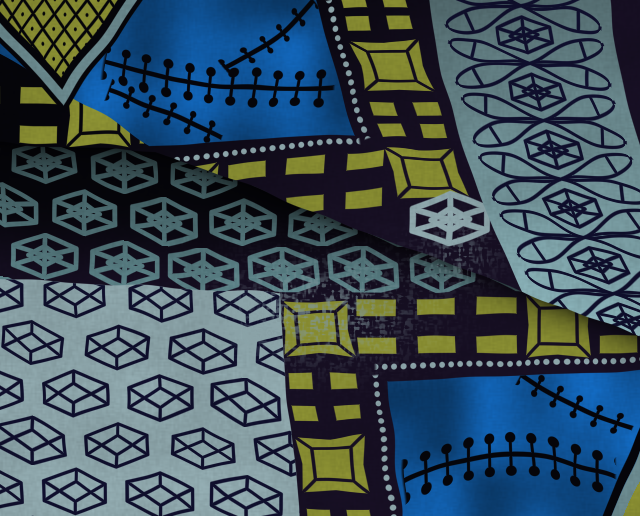
Reproduce this pattern procedurally as a WebGL 1 fragment shader.

```glsl
precision highp float;
uniform vec2 u_resolution;

const float HEIGHT = 6.2;
const float STROKE = .02;
const float BEAD_GAP = .115;
const float BERRY_GAP = .26;
const vec3 BLACK = vec3(.02, .02, .04);
const vec3 PLUM = vec3(.09, .06, .14);
const vec3 NAVY = vec3(.06, .06, .18);
const vec3 PALE = vec3(.57, .67, .69);
const vec3 TEAL = vec3(.33, .47, .49);
const vec3 BLUE = vec3(.06, .34, .62);
const vec3 YELLOW = vec3(.55, .57, .2);
float aa;

float hash(vec2 p) { return fract(sin(dot(p, vec2(127.1, 311.7)))*43758.5); }
float noise(vec2 p) {
  vec2 i = floor(p), f = fract(p), e = vec2(1, 0);
  f *= f*(3. - 2.*f);
  return mix(mix(hash(i), hash(i + e), f.x), mix(hash(i + e.yx), hash(i + 1.), f.x), f.y);
}
void paint(inout vec3 c, vec3 ink, float d) { c = mix(ink, c, smoothstep(-aa, aa, d)); }
float wrap(float x, float n) { return mod(x + .5*n, n) - .5*n; }
float segment(vec2 p, vec2 a, vec2 b) {
  p -= a; b -= a;
  return length(p - b*clamp(dot(p, b)/dot(b, b), 0., 1.));
}

// Faceted hexagon; spokes reach the middle when open is 0
float gem(vec2 p, float open) {
  p = abs(p);
  vec2 top = vec2(0, .27), corner = vec2(.39, .12), side = vec2(.2, 0), peak = vec2(0, .12);
  float d = min(segment(p, top, corner), segment(p, corner, vec2(.39, 0)));
  d = min(d, min(segment(p, peak, side), segment(p, corner, side*open)));
  return min(d, segment(p, top, peak*open));
}

// Staggered gems, each slightly turned and resized
float gemRows(vec2 p, vec2 pitch, float open) {
  float row = floor(p.y/pitch.y + .5);
  p.x -= .5*pitch.x*mod(row, 2.);
  vec2 id = vec2(floor(p.x/pitch.x + .5), row), q = p - id*pitch;
  q.y -= .2*(hash(id) - .35)*q.x;
  return gem(q/(.92 + .12*hash(id.yx)), open);
}

// Framed squares with paired blocks between, along x
float blocks(vec2 p, float period, vec2 stops, vec2 size) {
  vec2 q = abs(vec2(wrap(p.x, period), p.y)), e = abs(.5*period - q.x - stops);
  vec2 b = abs(vec2(min(e.x, e.y), q.y - .23)) - size;
  float edge = max(q.x, q.y), bow = .03 - .09*min(q.x, q.y);
  float frame = min(abs(edge - .22), max(abs(q.x - q.y)*.7, .22 - edge));
  return min(max(b.x, b.y), max(edge - .38 + bow, STROKE - frame));
}
float sideBand(vec2 p) { return blocks(p, 2.9, vec2(0, .72), vec2(.23, .1)); }
float postBand(vec2 p, float n, float stop) { return blocks(p, n, vec2(stop), vec2(.1, .13)); }

// Distance along a line, across it, and fraction covered
vec3 follow(vec2 p, vec2 a, vec2 b) {
  p -= a; b -= a;
  vec2 dir = normalize(b);
  return vec3(dot(p, dir), p.x*dir.y - p.y*dir.x, dot(p, b)/dot(b, b));
}
float beads(vec2 p, vec2 a, vec2 b) {
  vec3 f = follow(p, a, b);
  return max(length(vec2(wrap(f.x, BEAD_GAP), f.y)) - .036, abs(f.z - .5) - .5);
}

// Bent stem with berries on both sides
float vine(vec2 p, vec2 a, vec2 b, float bend, float reach) {
  vec3 f = follow(p, a, b);
  vec2 c = vec2(wrap(f.x, BERRY_GAP), abs(f.y - bend*4.*f.z*(1. - f.z))), tip = vec2(0, reach);
  float d = min(c.y - .028, segment(c, vec2(0), tip) - .018);
  return max(min(d, length(c - tip) - .25*reach - .015), abs(f.z - .5) - .5);
}

// Gems between crossed petals
float petals(vec2 q) {
  float d = gem(vec2(q.x, wrap(q.y, .69))/.8, 0.)*.8;
  vec2 r = abs(vec2(q.x, mod(q.y, .69) - .345));
  float u = dot(r, vec2(.966, .259)), v = dot(r, vec2(-.259, .966));
  float width = .14*smoothstep(0., .65, u)*sqrt(max(0., 1. - pow(u/.95, 4.)));
  float petal = max(abs(v) - width, u - .95);
  return min(d, min(abs(petal), max(abs(u - .68), petal))) - STROKE;
}

vec3 upperCloth(vec2 p, vec3 blue, vec3 trim) {
  float x = p.x, y = p.y;
  vec3 c = mix(BLACK, PLUM, smoothstep(1., 4., .5*x + .7*y));
  float d = max(postBand(vec2(1.25*y - .99, .92*(x - 4.47 - .31*y)), 1.61, .16), y - 2.45);
  d = min(d, max(sideBand(vec2(x - 5.13, y - 2.59 + .1*x)), max(x - 4.6, 1.75 - y)));
  paint(c, YELLOW, min(d, max(sideBand(p - vec2(1.2, 1.38)), x - 1.75)));
  paint(c, PALE, gem((p - vec2(5.4, 2.63))/1.12, 0.) - .032);
  // Panel with vines
  float corner = max((x - 1.4)*.825 + y*.565, (y - .15)*.684 - x*.73);
  float panel = max(max(x - 3.78 - .29*y, y - 1.83 + .05*x), y - .65 - .6*x);
  d = min(vine(p, vec2(1.25, .75), vec2(4, 1.05), -.12, .17), vine(p, vec2(3.75, 0), vec2(2.7, .8), .1, .08));
  d = min(d, vine(p, vec2(1.3, 1.1), vec2(2.65, 1.65), .04, .1));
  paint(c, blue, panel);
  paint(c, BLACK, max(d, panel));
  paint(c, PALE, min(beads(p, vec2(3.93, 0), vec2(4.4, 1.65)), beads(p, vec2(4.3, 1.68), vec2(2.1, 1.91))));
  // Lattice corner and edging
  vec2 cell = abs(fract(x/.26 + vec2(y, -y)/.36) - .5);
  paint(c, BLACK, corner - .25);
  paint(c, trim, abs(corner - .14) - .055);
  paint(c, YELLOW, max(corner, .2*max(max(cell.x, cell.y) - .42, .09 - length(cell))));
  // Petal strip
  float off = x - 6.25 - .12*y - .055*y*y, strip = abs(off) - 1.08;
  paint(c, trim*(.8 + .13*y), strip);
  paint(c, NAVY, max(strip, petals(vec2(off, y - .42))));
  return c;
}

vec3 lowerCloth(vec2 p, vec3 blue, vec3 trim) {
  float x = p.x, y = p.y;
  vec3 c = mix(BLACK, PLUM, smoothstep(2.3, 3.6, y));
  float d = gemRows(vec2(x - .53, y - .1*min(x, 2.2) - 1.89), vec2(.96, .57), 0.) - .03;
  paint(c, TEAL*(.3 + .24*y), max(d, y - 3.5));
  d = max(postBand(vec2(1.12*y - 4.42, .92*(x - 3.33 - .12*y)), 1.826, .21), abs(x - 3.95) - .55);
  d = min(d, max(sideBand(p - vec2(3.8, 3.91)), 4.3 - x));
  paint(c, YELLOW, max(d, 3.5 - y));
  // Dark gems on pale ground
  float ground = max(3.35 + .05*x - y, x - 3.03 - .09*y);
  paint(c, PALE, ground);
  paint(c, NAVY, max(ground, gemRows(vec2(x - .9, y - .05*x - 3.5), vec2(1.03, .59), 1.) - STROKE));
  // Panel with vines and hem
  float hem = .921*x + .389*y - 9.135, panel = max(4.2 + .1*y - x, 4.76 - .04*x - y);
  d = min(vine(p, vec2(4.85, 5.8), vec2(7.4, 5.75), .32, .19), vine(p, vec2(6.25, 4.5), vec2(7.6, 5.15), -.05, .1));
  paint(c, blue, panel);
  paint(c, BLACK, max(panel, min(d, abs(hem) - .05)));
  paint(c, hem < .18 ? trim : YELLOW, max(panel, .05 - hem));
  paint(c, PALE, min(beads(p, vec2(4.5), vec2(4.72, 6.25)), beads(p, vec2(4.5, 4.4), vec2(7.8, 4.32))));
  return c;
}

void main() {
  aa = .75*HEIGHT/u_resolution.y;
  vec2 q = gl_FragCoord.xy*HEIGHT/u_resolution.y;
  q.y = HEIGHT - q.y;
  vec2 p = q + .05*(vec2(noise(q*2.3), noise(q*2.3 + 19.)) - .5);
  float cloud = noise(p*1.7), fold = p.y - max(1.09 + .385*p.x, 1.72 + .05*p.x);
  vec3 blue = BLUE*(.65 + .55*cloud), trim = mix(TEAL, PALE, .4), c = upperCloth(p, blue, trim);
  paint(c, lowerCloth(p, blue, trim)*(1. - .55*exp(-5.*max(fold, 0.))), -fold);
  // Worn threads and weave
  vec2 a = (q - vec2(3.9, 3.75))/vec2(.95, .5), b = (q - vec2(5.5, 3.05))/vec2(.4, .3);
  float wear = exp(-dot(a, a)) + .7*exp(-dot(b, b));
  float threads = mix(noise(q*vec2(42, 16)), noise(q*vec2(17, 48)), .5);
  c = mix(c, PALE*.85, wear*smoothstep(.42, .75, threads)*.75);
  gl_FragColor = vec4(c*(.85 + .1*cloud + .1*threads), 1);
}
```
